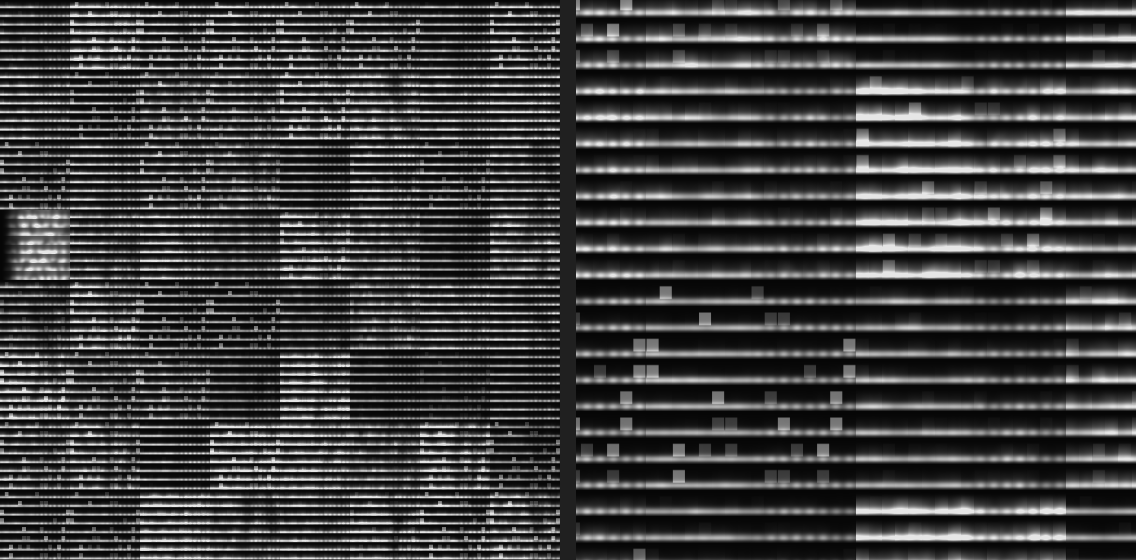
Left: the whole. Right: its middle third, enlarged.
Reproduce this pattern procedurally as a Shadertoy shader.

```glsl
#define TILES 8.0
#define COLS 16.0
#define ROWS 8.0
#define LINE_POS 0.17
#define LINE_WIDTH 0.095
#define LINE_LEVEL 0.72
#define FILL_LEVEL 0.33
#define MARK_LEVEL 0.42
#define BEAD_DEPTH 0.32
#define BLOTCH_DEPTH 0.75
#define GLOW_TILE vec2(0.0, 4.0)

float hash(vec2 p) {
    uvec2 q = uvec2(ivec2(floor(p)) + 4096);
    uint n = q.x * 1597334677u ^ q.y * 3812015801u;
    n = (n ^ (n >> 15)) * 2246822519u;
    n ^= n >> 13;
    return float(n & 65535u) / 65535.0;
}

float gradientDot(vec2 corner, vec2 offset) {
    float a = 6.28319 * hash(corner);
    return dot(vec2(cos(a), sin(a)), offset);
}

float gradientNoise(vec2 p) {
    vec2 i = floor(p), f = p - i;
    vec2 u = f * f * f * (f * (f * 6.0 - 15.0) + 10.0);
    vec2 e = vec2(0.0, 1.0);
    return mix(mix(gradientDot(i, f), gradientDot(i + e.yx, f - e.yx), u.x),
               mix(gradientDot(i + e, f - e), gradientDot(i + 1.0, f - 1.0), u.x), u.y);
}

// Marked cells shared by every tile: two stepped diagonals and a scatter
float markStrength(float col, float row) {
    float stair = floor((row - 2.0) * 0.5);
    float right = float(row > 1.5 && row < 6.5 && col == 15.0 - stair);
    float left = float(row > 1.5 && mod(row, 4.0) > 1.5 && col == stair);
    float scatter = float(mod(row, 4.0) < 1.5 && col == mod(3.0 * row * row + 1.0, 22.0));
    float faint = 0.45 * step(0.86, hash(vec2(col + 31.0, row + 7.0)));
    return max(max(right, left), max(scatter, faint));
}

// Soft horizontal ridge, steeper on its lower side
float ridge(float y, float width, float pixel) {
    float d = y - LINE_POS;
    float w = sqrt(width * width * (d < 0.0 ? 0.75 : 1.25) + 0.06 * pixel * pixel);
    return exp(-0.5 * d * d / (w * w));
}

void mainImage(out vec4 fragColor, in vec2 fragCoord) {
    vec2 p = fragCoord / iResolution.y * TILES;
    vec2 tile = floor(p), local = fract(p);
    vec2 grid = local * vec2(COLS, ROWS);
    vec2 cell = floor(grid), f = fract(grid);
    vec2 pixel = TILES * vec2(COLS, ROWS) / iResolution.y;
    float row = ROWS - 1.0 - cell.y;

    // Independent variation of each tile
    float fillRnd = hash(tile + 11.0);
    float lineRnd = hash(tile + 53.0);
    float blotchRnd = hash(tile + 97.0);
    float topRow = step(TILES - 1.5, tile.y);
    float marks = mix(0.06, 1.0, smoothstep(0.35, 0.8, hash(tile + 151.0) + 0.3 * topRow));
    vec2 seed = tile * 23.0;

    // Soft vertical streaks and dark blotches right of the middle
    float streak = 1.0 + 0.7 * gradientNoise(vec2(local.x * 7.0, local.y * 3.0) + seed);
    streak *= 1.0 + 0.35 * gradientNoise(vec2(local.x * 19.0, local.y * 8.0) + seed + 7.0);
    float blotch = smoothstep(-0.25, 0.4, gradientNoise(local * vec2(5.0, 2.0) + seed + 13.0));
    blotch *= smoothstep(0.3, 0.6, local.x) * blotchRnd * BLOTCH_DEPTH;

    // Grey band rising toward the line, stepped by column
    float band = smoothstep(0.92, 0.2, f.y) * smoothstep(0.0, 0.16, f.y);
    float step16 = 0.75 + 0.5 * hash(vec2(cell.x + 3.0, row + 71.0));
    float fill = FILL_LEVEL * mix(0.12, 1.25, fillRnd * fillRnd * 0.5 + fillRnd * 0.5);
    float value = fill * band * step16 * streak * (1.0 - blotch);

    // Bright line with beads on the right part
    float bead = 0.5 + 0.5 * cos(6.28319 * (grid.x - 0.5));
    float beaded = smoothstep(0.45, 0.65, local.x) * BEAD_DEPTH;
    float line = ridge(f.y, LINE_WIDTH, pixel.y) * LINE_LEVEL * mix(0.72, 1.08, lineRnd);
    line *= (1.0 - beaded * (1.0 - bead)) * mix(1.0, streak, 0.3);
    value += line * (1.0 - 0.3 * blotch);

    // Square marks resting on the line
    vec2 soft = max(pixel * 0.5, vec2(0.08));
    vec2 lo = smoothstep(vec2(0.0), soft, f - vec2(0.0, 0.24));
    vec2 hi = smoothstep(vec2(0.0), soft, vec2(1.0, 0.8) - f);
    value += MARK_LEVEL * marks * markStrength(cell.x, row) * lo.x * lo.y * hi.x * hi.y;

    // One tile is smeared into glowing lobes
    if (tile == GLOW_TILE) {
        float cloud = 0.6 + 0.8 * gradientNoise(grid * vec2(0.65, 0.8) + 5.0);
        float sides = smoothstep(0.02, 0.4, local.x) * (1.0 - 0.35 * smoothstep(0.75, 1.0, local.x));
        value = sides * (0.18 + 0.85 * cloud * ridge(f.y, 0.2, pixel.y) + 0.2 * cloud);
    }

    fragColor = vec4(vec3(clamp(value + 0.025, 0.0, 0.9)), 1.0);
}
```
